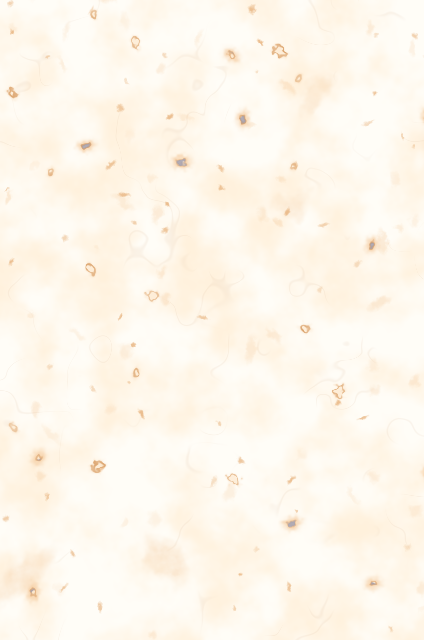
A WebGL 2 fragment shader for this texture:

```glsl
#version 300 es
precision highp float;
// Pale cream paper with faint mottling and fibres, strewn with soft tan stains,
// small rust specks and wobbly brown rings, some of them filled with slate.
// Every kind of mark is scattered by a jittered grid; noise roughens its outline.

#define PAPER vec3(1.0, 0.992, 0.970)
#define MOTTLE vec3(1.0, 0.944, 0.862)
#define TAN vec3(0.95, 0.76, 0.56)
#define RUST vec3(0.83, 0.58, 0.34)
#define SLATE vec3(0.62, 0.61, 0.68)
#define MOTTLE_SCALE 17.0
#define FIBRE_STRENGTH 0.13
#define RING_RADIUS 0.0068
#define RING_WIDTH 0.0013
#define RING_DENSITY 0.42
#define SPECK_DENSITY 0.30
#define PATCH_DENSITY 0.42

uniform vec2 u_resolution;
out vec4 fragColor;

// Integer hash: three values in 0..1 per cell and seed
vec3 hash3(ivec2 cell, int seed) {
  uvec3 v = uvec3(ivec3(cell, seed)) * 1664525u + 1013904223u;
  v.x += v.y * v.z; v.y += v.z * v.x; v.z += v.x * v.y;
  v ^= v >> 16u;
  v.x += v.y * v.z; v.y += v.z * v.x; v.z += v.x * v.y;
  return vec3(v >> 8u) / 16777216.0;
}

float noise(vec2 p) {
  ivec2 c = ivec2(floor(p));
  vec2 f = fract(p);
  f = f * f * (3.0 - 2.0 * f);
  return mix(mix(hash3(c, 0).x, hash3(c + ivec2(1, 0), 0).x, f.x),
             mix(hash3(c + ivec2(0, 1), 0).x, hash3(c + ivec2(1, 1), 0).x, f.x), f.y);
}

float fbm(vec2 p) {
  float sum = 0.0, amp = 0.53;
  for (int i = 0; i < 4; i++) {
    sum += amp * noise(p);
    p = mat2(1.6, 1.2, -1.2, 1.6) * p + 7.3;
    amp *= 0.5;
  }
  return sum;
}

// One scattered mark: offset in its own turned frame, random traits, presence
struct Mark { vec2 offset; vec3 traits; bool present; };

Mark markNear(vec2 p, float size, float density, int seed, int neighbour) {
  ivec2 cell = ivec2(floor(p / size)) + ivec2(neighbour % 3 - 1, neighbour / 3 - 1);
  vec3 place = hash3(cell, seed);
  vec3 traits = hash3(cell, seed + 1);
  vec2 d = p - (vec2(cell) + 0.1 + 0.8 * place.xy) * size;
  float a = 6.2832 * traits.x;
  return Mark(mat2(cos(a), -sin(a), sin(a), cos(a)) * d, traits, place.z < density);
}

// Ragged soft spots; returns coverage
float spots(vec2 p, float size, float density, int seed, float radius, float softness) {
  float cover = 0.0;
  vec2 ragged = vec2(fbm(p * 0.8 / radius), fbm(p * 0.8 / radius + 31.7)) - 0.5;
  for (int i = 0; i < 9; i++) {
    Mark m = markNear(p, size, density, seed, i);
    if (!m.present) continue;
    float stretch = mix(1.0, 1.9, m.traits.z * m.traits.z);
    vec2 d = (m.offset + ragged * radius * 1.7) * vec2(1.0 / stretch, stretch);
    float r = radius * mix(0.55, 1.15, m.traits.y);
    float body = 1.0 - smoothstep(r * (1.0 - softness), r * (1.0 + softness), length(d));
    cover = max(cover, body * mix(0.35, 1.0, fract(m.traits.y * 7.0)));
  }
  return cover;
}

// Rings with a halo, a pale core and sometimes a slate filling
vec3 rings(vec3 colour, vec2 p, float pixel) {
  vec2 wobble = vec2(noise(p * 190.0), noise(p * 190.0 + 53.1)) - 0.5;
  float blot = noise(p * 150.0 + 17.0);
  for (int i = 0; i < 9; i++) {
    Mark m = markNear(p, 0.1, RING_DENSITY, 41, i);
    if (!m.present) continue;
    float filled = step(0.62, m.traits.z);
    float r = RING_RADIUS * mix(0.5, 1.25, m.traits.y);
    vec2 d = m.offset + wobble * r * 1.1;
    float edge = length(d * vec2(0.85, 1.2)) - r;
    float reach = max(edge, 0.0) / mix(0.0035, 0.0075, filled);
    float halo = exp(-reach * reach) * mix(0.32, 0.62, filled);
    float rim = 1.0 - smoothstep(RING_WIDTH - 0.5 * pixel, RING_WIDTH + pixel, abs(edge));
    float inside = 1.0 - smoothstep(-pixel, 0.002, edge);
    colour = mix(colour, TAN, halo);
    colour = mix(colour, MOTTLE, inside * 0.65);
    colour = mix(colour, RUST, rim * mix(0.4, 0.85, fract(m.traits.y * 5.0)) * (0.6 + 0.4 * blot));
    colour = mix(colour, SLATE, filled * inside * smoothstep(0.3, 0.55, blot) * 0.8);
  }
  return colour;
}

void main() {
  vec2 p = gl_FragCoord.xy / u_resolution.y;
  float pixel = 1.0 / u_resolution.y;

  // Mottled paper
  float mottle = 0.75 * fbm(p * MOTTLE_SCALE) + 0.25 * fbm(p * 4.0 + 11.0);
  vec3 colour = mix(PAPER, MOTTLE, smoothstep(0.34, 0.82, mottle));

  // Broken hair-thin fibres along noise contours
  vec2 bent = p * 13.0 + 1.5 * vec2(noise(p * 24.0), noise(p * 24.0 + 9.0));
  float fibre = 1.0 - smoothstep(0.0, 0.035, abs(noise(bent) - 0.5));
  fibre *= smoothstep(0.5, 0.75, noise(p * 18.0 + 70.0));
  colour = mix(colour, mix(TAN, SLATE, 0.3), fibre * FIBRE_STRENGTH);

  // Broad stains, faint smudges, then small specks
  float grain = 0.5 + fbm(p * 75.0);
  colour = mix(colour, TAN, 0.27 * grain * spots(p, 0.2, PATCH_DENSITY, 11, 0.036, 0.45));
  colour = mix(colour, TAN, 0.30 * spots(p, 0.07, 0.4, 21, 0.009, 0.6));
  colour = mix(colour, mix(TAN, RUST, 0.4), 0.8 * spots(p, 0.06, SPECK_DENSITY, 31, 0.0042, 0.65));

  fragColor = vec4(rings(colour, p, pixel), 1.0);
}
```
